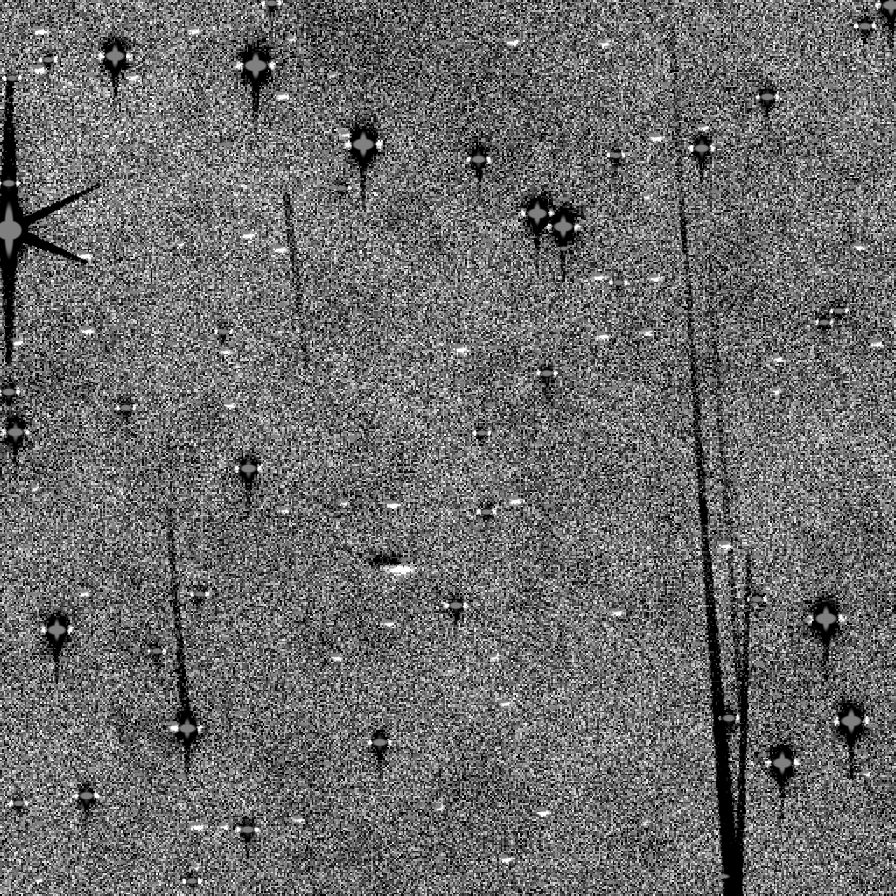
Write a three.js fragment shader that draws this texture.

```glsl
varying vec2 vUv;

const float GRAIN_CELLS = 512.0;
const float MEAN_GREY = 0.455;
const float GRAIN_SPREAD = 0.53;
const float CORE_GREY = 0.5;
const float EDGE = 0.0012;
const int STAR_COUNT = 42;

float hash(vec2 p) {
  vec3 q = fract(vec3(p.xyx) * 0.1031);
  q += dot(q, q.yzx + 33.33);
  return fract((q.x + q.y) * q.z);
}

vec2 hash2(vec2 p) {
  return vec2(hash(p + 17.3), hash(p + 71.9));
}

// Sum of two uniform hashes: triangular spread in -1..1
float grain(vec2 p) {
  vec2 cell = floor(p * GRAIN_CELLS);
  return hash(cell) + hash(cell + 613.0) - 1.0;
}

// Soft cellular blotches, 1 at each cell point
float blotches(vec2 p, float cells) {
  vec2 q = p * cells, base = floor(q);
  float nearest = 1.0;
  for (int j = -1; j <= 1; j++)
    for (int i = -1; i <= 1; i++) {
      vec2 id = base + vec2(float(i), float(j));
      nearest = min(nearest, length(id + hash2(id) - q));
    }
  return 1.0 - smoothstep(0.0, 0.8, nearest);
}

float layeredSines(vec2 p) {
  return sin(p.x * 9.0 + 2.0 * sin(p.y * 7.0)) * 0.5
       + sin(p.y * 15.0 - p.x * 6.0 + 1.0) * 0.3
       + sin(p.x * 31.0 + 2.0 * sin(p.y * 23.0)) * 0.2;
}

float ellipse(vec2 d, vec2 radius) {
  float f = (length(d / radius) - 1.0) * min(radius.x, radius.y);
  return 1.0 - smoothstep(-EDGE, EDGE, f);
}

float glow(vec2 d, vec2 radius) {
  vec2 q = d / radius;
  return exp(-dot(q, q));
}

// Tapered segment, fading in from a to full strength at b
float streak(vec2 p, vec2 a, vec2 b, float widthA, float widthB) {
  vec2 ab = b - a;
  float t = clamp(dot(p - a, ab) / dot(ab, ab), 0.0, 1.0);
  float dist = length(p - a - ab * t);
  float width = mix(widthA, widthB, t);
  return (1.0 - smoothstep(width * 0.5, width + EDGE, dist)) * mix(0.4, 1.0, t);
}

// Returns tone shift in x and flat core coverage in y
vec2 star(vec2 d, float r) {
  float big = smoothstep(0.005, 0.010, r);
  float halo = glow(d, vec2(1.3, 1.6) * r) * mix(0.5, 1.5, big);
  float tail = streak(d, vec2(0.0, -6.0 * r), vec2(0.0), 0.15 * r, 0.5 * r);
  float flare = glow(vec2(abs(d.x) - 1.5 * r, d.y), vec2(0.35, 0.45) * r);
  float spikes = ellipse(d, vec2(0.35, 1.1) * r) * big;
  float core = max(ellipse(d, vec2(1.0, 0.55) * r), spikes);
  return vec2(1.2 * flare - halo - tail * mix(0.2, 0.6, big), core);
}

// Small flat discs, some with a white fleck beside them
vec2 specks(vec2 p, float cells) {
  vec2 id = floor(p * cells);
  vec2 d = p - (id + 0.2 + 0.6 * hash2(id)) / cells;
  float kind = hash(id + 5.0);
  float size = mix(0.003, 0.007, hash(id + 9.0));
  float core = ellipse(d, vec2(size, 0.0022)) * step(0.45, kind);
  float fleck = glow(d - vec2(0.5, -0.6) * size, vec2(size, 0.003));
  return vec2(fleck * step(0.8, kind), core);
}

// Narrow trails running down the field
float trails(vec2 p) {
  float dark = streak(p, vec2(0.762, 0.76), vec2(0.786, 0.42), 0.003, 0.005) * 0.4;
  dark += streak(p, vec2(0.784, 0.44), vec2(0.818, 0.0), 0.004, 0.011) * 0.95;
  dark += streak(p, vec2(0.836, 0.38), vec2(0.824, 0.0), 0.003, 0.005) * 0.7;
  dark += streak(p, vec2(0.790, 0.72), vec2(0.828, 0.2), 0.003, 0.004) * 0.3;
  dark += streak(p, vec2(0.748, 1.0), vec2(0.764, 0.72), 0.004, 0.003) * 0.25;
  dark += streak(p, vec2(0.188, 0.43), vec2(0.208, 0.19), 0.003, 0.006) * 0.45;
  return dark + streak(p, vec2(0.342, 0.59), vec2(0.320, 0.78), 0.003, 0.005) * 0.35;
}

// Large spiked star at the left border
vec2 giant(vec2 d) {
  float dark = glow(d, vec2(0.018, 0.024)) * 1.5;
  dark += streak(d, vec2(0.0, 0.17), vec2(0.0), 0.003, 0.014);
  dark += streak(d, vec2(0.0, -0.15), vec2(0.0), 0.003, 0.012);
  dark += streak(d, vec2(0.100, 0.050), vec2(0.0), 0.002, 0.006) * 1.3;
  dark += streak(d, vec2(0.085, -0.036), vec2(0.0), 0.002, 0.008) * 1.3;
  return vec2(-dark, max(ellipse(d, vec2(0.014, 0.011)), ellipse(d, vec2(0.005, 0.028))));
}

void main() {
  vec2 p = vUv;

  // Uneven background
  float shift = 0.035 * layeredSines(p) - 0.13 * blotches(p, 17.0) * blotches(p + 3.0, 6.0);
  shift += 0.09 * glow(p - vec2(0.15, 0.77), vec2(0.2, 0.13));
  shift += 0.06 * glow(p - vec2(0.52, 0.49), vec2(0.1));
  shift -= 0.08 * glow(p - vec2(0.46, 0.97), vec2(0.12, 0.08));
  shift -= trails(p);

  // Bright smear with its dark shadow
  shift += 0.9 * glow(p - vec2(0.447, 0.364), vec2(0.015, 0.005));
  shift -= 0.5 * glow(p - vec2(0.432, 0.375), vec2(0.022, 0.007));

  // Scattered discs and stars
  vec2 marks = specks(p, 17.0);
  for (int i = 0; i < STAR_COUNT; i++) {
    vec2 seed = vec2(float(i) * 3.7, 11.0);
    float radius = mix(0.0055, 0.0125, pow(hash(seed + 2.0), 3.0));
    vec2 s = star(p - hash2(seed), radius);
    marks = vec2(marks.x + s.x, max(marks.y, s.y));
  }
  vec2 g = giant(p - vec2(0.010, 0.743));
  marks = vec2(marks.x + g.x, max(marks.y, g.y));

  float tone = clamp(MEAN_GREY + GRAIN_SPREAD * grain(p) + shift + marks.x, 0.0, 1.0);
  gl_FragColor = vec4(vec3(mix(tone, CORE_GREY, marks.y)), 1.0);
}
```
